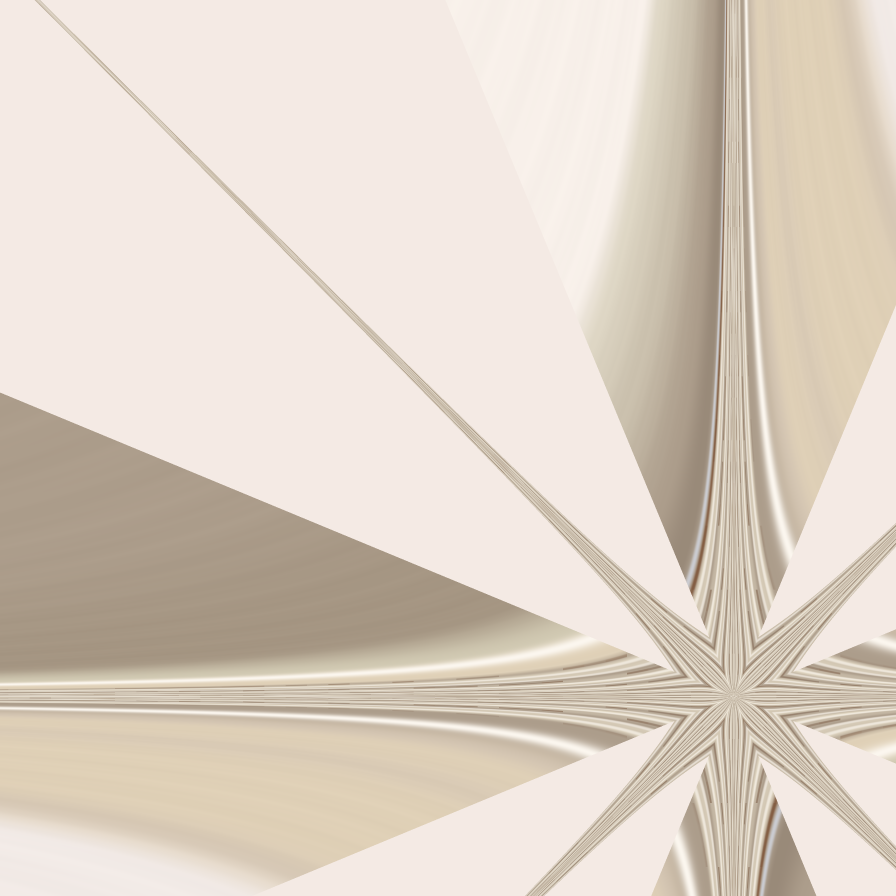
A Shadertoy shader for this background:

```glsl
const vec2 STAR_CENTER = vec2(0.819, 0.2227);
const float CORE_SPREAD = 0.00153;   // squared radius where rays stop being radial
const float NEEDLE_LIMIT = 0.00245;
const int SAMPLES = 3;

const vec3 PALE = vec3(0.957, 0.918, 0.894);
const vec3 WHITE = vec3(0.985, 0.965, 0.935);
const vec3 CREAM = vec3(0.88, 0.84, 0.76);
const vec3 TAN = vec3(0.875, 0.815, 0.715);
const vec3 TAUPE = vec3(0.675, 0.615, 0.545);
const vec3 SHADE = vec3(0.60, 0.54, 0.475);
const vec3 MAUVE = vec3(0.80, 0.745, 0.70);
const vec3 BROWN = vec3(0.50, 0.34, 0.23);
const vec3 MIST = vec3(0.80, 0.81, 0.84);

float hash(vec2 cell) {
    return fract(sin(dot(cell, vec2(41.3, 289.1))) * 4375.5);
}

float glow(float x, float center, float width) {
    float d = (x - center) / width;
    return exp(-d * d);
}

vec3 blend(vec3 from, vec3 to, float start, float end, float x) {
    return mix(from, to, smoothstep(start, end, x));
}

// Soft streaks that follow the curved level lines
float streaks(float level, float along) {
    float k = log(level + 0.001);
    return sin(k * 23.0 + along * 4.0) + 0.6 * sin(k * 57.0 - along * 7.0)
         + 0.4 * sin(k * 111.0 + along * 3.0);
}

// Fine stripes and broken threads around every ray
vec3 coreColor(float level, float along) {
    float phase = 1.8 * log(1.0 + level / 0.0003);
    float wave = 0.5 + 0.36 * sin(6.2832 * phase + 0.8) + 0.14 * sin(15.7 * phase);
    vec3 color = mix(TAUPE, CREAM, wave);
    float ridge = abs(fract(phase) - 0.5);
    color = mix(color, WHITE, 0.65 * (1.0 - smoothstep(0.02, 0.13, abs(ridge - 0.32))));

    // Dashes chosen per cell along the thread
    float dash = hash(vec2(floor(along * 42.0), floor(phase)));
    float thread = 1.0 - smoothstep(0.03, 0.10, ridge);
    vec3 threadColor = mix(SHADE, BROWN, 0.5 * dash);
    return mix(color, threadColor, thread * step(0.4, dash) * 0.8);
}

vec3 tanSide(vec3 core, float level) {
    vec3 color = blend(core, TAUPE, 0.0052, 0.0065, level);
    color = blend(color, TAN, 0.0085, 0.019, level);
    color = mix(color, MAUVE, 0.4 * glow(level, 0.0165, 0.003));
    color = mix(color, MAUVE, 0.3 * glow(level, 0.032, 0.006));
    color = mix(color, MAUVE, 0.45 * glow(level, 0.098, 0.012));
    color = blend(color, PALE * vec3(0.99, 1.0, 1.01), 0.095, 0.125, level);
    return mix(color, WHITE, glow(level, 0.0107, 0.0016));
}

vec3 graySide(vec3 core, float level) {
    vec3 color = blend(core, SHADE, 0.0052, 0.009, level);
    color = blend(color, TAUPE, 0.010, 0.018, level);
    color = blend(color, vec3(0.79, 0.75, 0.675), 0.016, 0.040, level);
    color = blend(color, vec3(0.87, 0.84, 0.77), 0.035, 0.066, level);
    color = blend(color, vec3(0.97, 0.94, 0.915), 0.062, 0.079, level);
    color = mix(color, MIST, 0.9 * glow(level, 0.0071, 0.0005));
    return mix(color, BROWN, 0.85 * glow(level, 0.0061, 0.00035));
}

vec3 taupeSide(vec3 core, float level) {
    vec3 color = blend(core, TAN, 0.0055, 0.0075, level);
    color = blend(color, vec3(0.82, 0.79, 0.70), 0.010, 0.014, level);
    color = blend(color, vec3(0.645, 0.585, 0.51), 0.013, 0.027, level);
    color = blend(color, TAUPE, 0.03, 0.13, level);
    return mix(color, WHITE, glow(level, 0.0109, 0.0015));
}

vec3 starColor(vec2 p) {
    // Fold into eight sectors, alternating axes and diagonals
    vec2 q = abs(p);
    float along = max(q.x, q.y);
    float across = min(q.x, q.y);
    bool diagonal = across > along * 0.41421;
    if (diagonal) {
        along = (q.x + q.y) * 0.70711;
        across = abs(q.x - q.y) * 0.70711;
    }
    along = max(along, 0.0001);

    // Hyperbolic far away, radial near the center
    float level = across * (along + CORE_SPREAD / along);
    vec3 core = coreColor(level, along);
    if (diagonal) return level < NEEDLE_LIMIT ? core : PALE;

    vec3 color = p.x * p.y > 0.0 ? tanSide(core, level)
               : q.y > q.x ? graySide(core, level) : taupeSide(core, level);
    return color + 0.004 * streaks(level, along) * smoothstep(0.012, 0.03, level);
}

void mainImage(out vec4 fragColor, in vec2 fragCoord) {
    // Average a small grid of samples to smooth every edge
    vec3 sum = vec3(0.0);
    for (int i = 0; i < SAMPLES * SAMPLES; i++) {
        vec2 offset = (vec2(i % SAMPLES, i / SAMPLES) + 0.5) / float(SAMPLES) - 0.5;
        sum += starColor((fragCoord + offset) / iResolution.y - STAR_CENTER);
    }
    fragColor = vec4(sum / float(SAMPLES * SAMPLES), 1.0);
}
```
